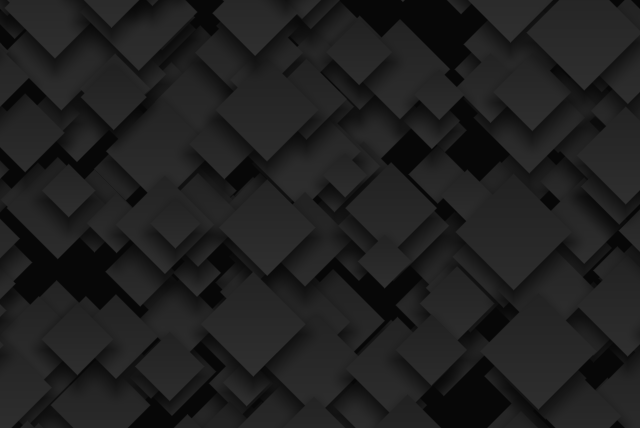
This background is drawn by a WebGL 1 fragment shader. Its source:

```glsl
precision highp float;
// Overlapping charcoal diamond tiles in stacked layers with soft drop shadows.

uniform vec2 u_resolution;

#define LAYERS 9            // stacked sheets of tiles, back to front
#define CELL 0.25           // grid pitch, in canvas heights
#define JITTER 0.8          // share of a cell the tile centre may roam
#define PRESENCE 0.7        // chance that a cell holds a tile
#define SIZE_MIN 0.034      // half side of the smallest tile
#define SIZE_MAX 0.098      // half side of the largest tile
#define SHADOW_DROP 0.024   // how far shadows fall
#define SHADOW_BLUR 0.040   // half width of the shadow edge
#define SHADOW_STRENGTH 0.88
#define TONE_DARK 0.028     // gaps and deepest shadow
#define TONE_TOP 0.132      // tile tone at its upper corner
#define TONE_BOTTOM 0.180   // tile tone at its lower corner

vec4 hash4(vec3 p) {
  vec4 q = fract(p.xyzx * vec4(0.1031, 0.1030, 0.0973, 0.1099));
  q += dot(q, q.wzxy + 33.33);
  return fract((q.xxyz + q.yzzw) * q.zywx);
}

// Signed distance to a square standing on its corner.
float diamondDistance(vec2 p, float halfSide) {
  vec2 q = abs(vec2(p.x + p.y, p.y - p.x) * 0.70711) - halfSide;
  return length(max(q, 0.0)) + min(max(q.x, q.y), 0.0);
}

// Lays one tile and its shadow over the tone beneath.
float layTile(float tone, vec2 p, float halfSide, float tint, float pixel) {
  float shadowDist = diamondDistance(p + vec2(0.0, SHADOW_DROP), halfSide);
  float shadow = 1.0 - smoothstep(-SHADOW_BLUR, SHADOW_BLUR, shadowDist);
  tone = mix(tone, TONE_DARK, shadow * SHADOW_STRENGTH);

  float height = clamp(0.5 + p.y / (halfSide * 2.8284), 0.0, 1.0);
  float face = mix(TONE_BOTTOM, TONE_TOP, height) * tint;
  float cover = 1.0 - smoothstep(-pixel, pixel, diamondDistance(p, halfSide));
  return mix(tone, face, cover);
}

// Draws one jittered grid of tiles; fixed cell order keeps overlaps consistent.
float layLayer(float tone, vec2 uv, float layer, float pixel) {
  vec2 grid = uv / CELL + hash4(vec3(layer, 7.0, 3.0)).xy * 10.0 + 20.0;
  vec2 home = floor(grid);
  for (int j = -1; j <= 1; j++) {
    for (int i = -1; i <= 1; i++) {
      vec2 cell = home + vec2(float(i), float(j));
      vec4 rnd = hash4(vec3(cell, layer * 5.0 + 11.0));
      if (rnd.w < PRESENCE) {
        vec2 centre = cell + 0.5 + (rnd.xy - 0.5) * JITTER;
        float halfSide = mix(SIZE_MIN, SIZE_MAX, rnd.z);
        float tint = 0.96 + 0.08 * rnd.w / PRESENCE;
        tone = layTile(tone, (grid - centre) * CELL, halfSide, tint, pixel);
      }
    }
  }
  return tone;
}

void main() {
  vec2 uv = gl_FragCoord.xy / u_resolution.y;
  float pixel = 0.8 / u_resolution.y;
  float tone = TONE_DARK;
  for (int k = 0; k < LAYERS; k++) {
    tone = layLayer(tone, uv, float(k), pixel);
  }
  gl_FragColor = vec4(vec3(tone), 1.0);
}
```
